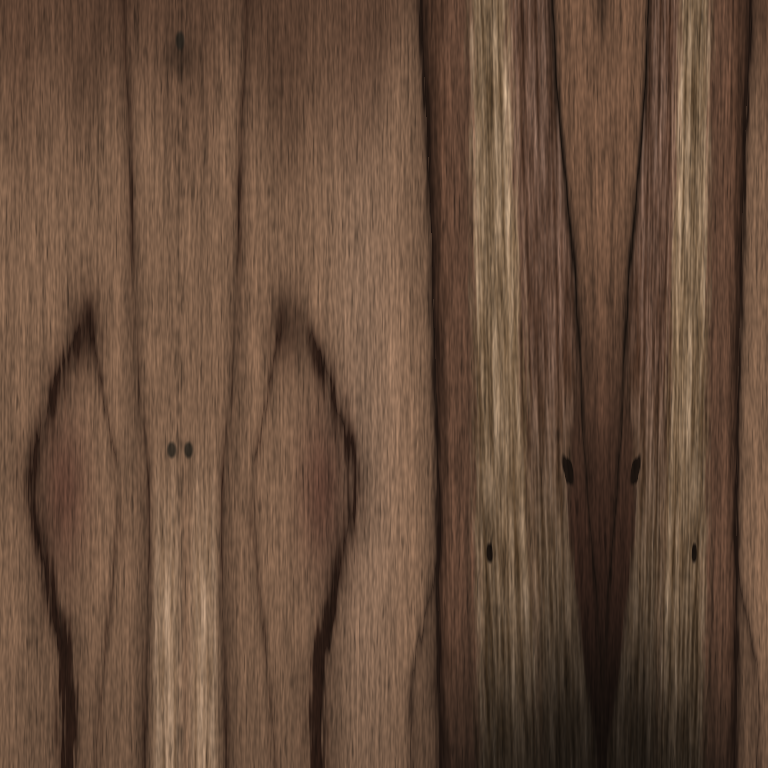
Write a Shadertoy shader that draws this texture.

```glsl
vec2 gradientAt(vec2 cell) {
    vec3 q = fract(cell.xyx * vec3(.1031, .1030, .0973));
    q += dot(q, q.yzx + 33.33);
    float angle = 6.2832 * fract((q.x + q.y) * q.z);
    return vec2(cos(angle), sin(angle));
}

float noise(vec2 p) {
    vec2 i = floor(p), f = fract(p), e = vec2(1, 0);
    vec2 w = f * f * f * (f * (f * 6. - 15.) + 10.);
    float low = mix(dot(gradientAt(i), f), dot(gradientAt(i + e), f - e), w.x);
    float high = mix(dot(gradientAt(i + e.yx), f - e.yx), dot(gradientAt(i + 1.), f - 1.), w.x);
    return 1.5 * mix(low, high, w.y);
}

// Smooth curve through nine evenly spaced heights, bottom to top
float path(float k[9], float y) {
    float t = clamp(y, 0., .9999) * 8., f = fract(t);
    int i = int(t);
    float a = k[max(i - 1, 0)], b = k[i], c = k[i + 1], d = k[min(i + 2, 8)];
    return b + .5 * f * (c - a + f * (2. * a - 5. * b + 4. * c - d + f * (3. * (b - c) + d - a)));
}

float vein(float d, float width) {
    return exp(-abs(d) / width);
}

float glow(vec2 d, vec2 radius) {
    d /= radius;
    return exp(-dot(d, d));
}

float spot(vec2 d, vec2 radius) {
    return 1. - smoothstep(.6, 1.25, length(d / radius));
}

float band(float x, float lo, float hi, float soft) {
    return smoothstep(lo - soft, lo + soft, x) * smoothstep(hi + soft, hi - soft, x);
}

// Plain plank with a mirrored pair of lens figures
vec3 lensPlank(vec2 p, float jag, float streak) {
    float u = abs(p.x - .2415), y = p.y, lens = abs(p.x - .2513);
    float near = smoothstep(.34, .3, u);
    vec3 col = vec3(.487, .372, .289);
    col += .05 * glow(vec2(p.x - .475, y - .4), vec2(.05, .5));
    col *= mix(vec3(1), vec3(.7, .66, .65), smoothstep(.74, 1.03, y + .15 * noise(vec2(p.x * 12., y))));
    col *= 1. - .12 * smoothstep(.3, 0., y);
    float strip = band(u, .008, .043, .009) * smoothstep(.48, .2, y);
    col = mix(col, vec3(.57, .465, .37) + .08 * streak, .75 * strip);

    // Red heart inside each lens
    col = mix(col, vec3(.32, .205, .165), .75 * glow(vec2(lens - .168, y - .36), vec2(.03, .1)));

    // Veins and the smoky tip where they meet
    float outer = path(float[9](.167, .169, .19, .212, .177, .134, .12, .12, .12), y);
    float inner = path(float[9](.116, .108, .094, .088, .11, .13, .135, .135, .135), y);
    float stem = path(float[9](.053, .05, .048, .049, .06, .066, .07, .0755, .08), y);
    float d = lens - outer + .006 * jag, rough = .8 + .5 * streak;
    float dark = .85 * vein(d, .008) + .4 * vein(d + .008, .016);
    dark += .6 * vein(u - inner + .004 * jag, .004);
    dark *= rough * smoothstep(.63, .53, y);
    dark += .45 * band(d, -.014, .003, .004) * smoothstep(.32, .15, y);
    dark += rough * .65 * vein(u - stem + .002 * jag, .004) + .16 * vein(u - stem - .008, .016);
    dark += .5 * glow(vec2(u - .13 + .008 * jag, y - .575), vec2(.022, .06));
    col = mix(col, vec3(.125, .075, .055), clamp(near * dark, 0., .92));

    // Center seam and its small knots
    float c = abs(p.x - .2345);
    col *= 1. - .3 * vein(c - .002, .0016) * smoothstep(-.4, .4, noise(vec2(p.x * 90., y * 37.)));
    float knots = spot(vec2(c - .011, y - .414), vec2(.006, .011));
    knots += spot(vec2(c, y - .947), vec2(.006, .013));
    col *= 1. - .3 * glow(vec2(c, y - .925), vec2(.02, .025));
    return mix(col, vec3(.16, .14, .115), .85 * knots);
}

// Striped plank with a nested V, v measured from its axis
vec3 stripedPlank(float v, float y, float jag, float streak) {
    vec3 col = mix(vec3(.29, .2, .15), vec3(.4, .285, .22), smoothstep(.22, .19, v + .01 * jag));
    float rim = mix(.08, .124, y), lift = smoothstep(.22, .6, y);
    vec3 rosy = mix(vec3(.34, .27, .205), vec3(.375, .275, .22), lift) + .07 * streak;
    col = mix(col, rosy, smoothstep(rim + .014, rim - .014, v + .006 * jag));
    vec3 straw = mix(vec3(.43, .35, .265), vec3(.515, .425, .325), lift) + .1 * streak;
    col = mix(col, straw, .85 * band(v + .007 * jag, rim, mix(.162, .172, y), .01));

    // The V and its shaded lower core
    float arm = path(float[9](0., .002, .01, .02, .027, .034, .046, .058, .065), y);
    float core = path(float[9](.006, .021, .037, .043, .034, .034, .046, .058, .065), y);
    vec3 heart = mix(vec3(.2, .13, .1), vec3(.43, .315, .24), smoothstep(.25, .75, y));
    col = mix(col, heart, smoothstep(.004, -.004, v - core + .003 * jag));
    col *= 1. - .52 * smoothstep(.37, .04, y + .7 * v) - .12 * smoothstep(.3, 0., y);
    float dark = .75 * vein(v - arm + .002 * jag, .003) + .3 * vein(v - core, .007);
    dark += .6 * vein(v, .007) * smoothstep(.88, 1., y) + .25 * vein(v - .174, .005);
    dark += spot(vec2(v - .0455 - .3 * (y - .388) + .003 * jag, y - .388), vec2(.0065, .02));
    dark += spot(vec2(v - .146 + .003 * jag, y - .28), vec2(.0055, .013));
    return mix(col, vec3(.085, .06, .045), min(dark, .95));
}

void mainImage(out vec4 fragColor, in vec2 fragCoord) {
    vec2 p = fragCoord / iResolution.xy;
    float y = p.y, side = p.x - .784, v = abs(side);
    if (side > 0.) v *= 1. + .22 * smoothstep(.03, .11, v);

    // Grain follows the mirrored layout of each plank
    float border = path(float[9](.211, .212, .2135, .2135, .216, .22, .224, .23, .236), y);
    bool striped = v < border;
    float g = striped ? v + 2. + .025 * (1. - y) : abs(p.x - .2415);
    float jag = noise(vec2(g * 190., y * 11.)) + .6 * noise(vec2(g * 330., y * 24.));
    float streak = noise(vec2(g * 120., y * 3.)) + .9 * noise(vec2(g * 270., y * 12.));
    float fiber = noise(vec2(p.x * 310., y * 14.)) + .9 * noise(vec2(p.x * 430., y * 70.));
    float broad = noise(vec2(g * 28., y * 1.6 + 5.));
    vec3 col = striped ? stripedPlank(v, y, jag, streak) : lensPlank(p, jag, streak);
    col *= 1. + .11 * broad + (striped ? .16 : .09) * streak + .15 * fiber;

    // Dark joint between planks, forking near the bottom
    float d = v - border + .003 * jag;
    float fork = border + .038 * smoothstep(.3, .08, y);
    float joint = .8 * vein(d, .0045) + .25 * vein(d, .012);
    joint += .5 * vein(v - fork + .004 * jag, .004) * smoothstep(.34, .2, y);
    joint += .2 * band(v, border, fork, .006) * smoothstep(.3, .1, y);
    col = mix(col, vec3(.1, .065, .05), min(joint, .92));

    // Short open pores
    col *= 1. - .2 * smoothstep(.4, .8, noise(vec2(p.x * 300. + 9., y * 22.)));
    fragColor = vec4(clamp(col, 0., 1.), 1);
}
```
